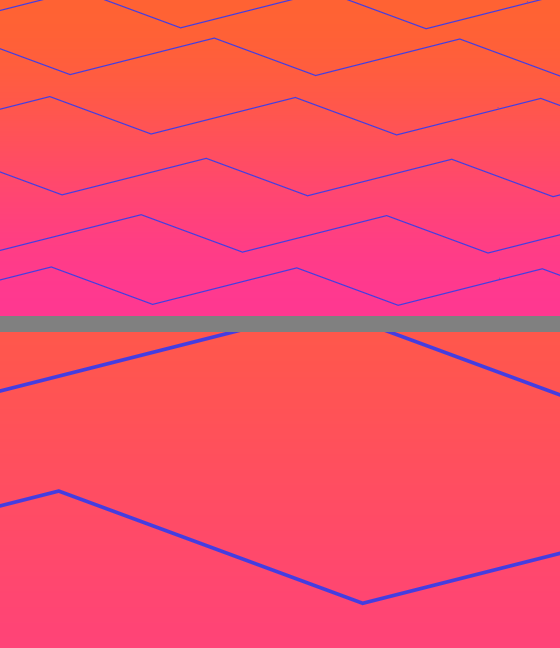
Top, the full canvas; bottom, a detail of the centre.
This pattern is drawn by a Shadertoy shader. Its source:

```glsl
// Smooth vertical blend from pink at the bottom to orange at the top
vec3 sunsetGradient(float height) {
    return mix(vec3(1.0, 0.22, 0.565), vec3(1.0, 0.385, 0.2), smoothstep(0.0, 1.0, height));
}

// Sideways shift of a row, as a fraction of the period
float rowPhase(float row) {
    float turn = row * 1.047198;
    return fract(0.1705 + 0.6 * row + 0.1483 * cos(turn + 0.212)
        + 0.069 * cos(2.0 * turn - 1.41) - 0.0035 * cos(3.0 * turn));
}

// Height of a row's peaks, unevenly spaced
float rowPeak(float row) {
    float turn = row * 1.047198;
    return 1.0354 - 0.175 * row + 0.015 * cos(turn - 1.225)
        + 0.0067 * cos(2.0 * turn - 2.99) - 0.0026 * cos(3.0 * turn);
}

float coverage(float dist, float pixel) {
    return clamp(0.5 - dist / pixel, 0.0, 1.0);
}

void mainImage(out vec4 fragColor, in vec2 fragCoord) {
    float pixel = 1.0 / iResolution.y;
    vec2 p = fragCoord * pixel;
    vec3 color = sunsetGradient(p.y);
    p.y += 0.0037 * p.x; // slight tilt of all rows

    const float period = 0.7769;
    const float amplitude = 0.1172;
    const float fall = 0.4127; // share of the period that descends
    float ink = 0.0;

    for (int i = 0; i < 6; i++) {
        float row = float(i);
        float u = p.x / period - rowPhase(row);
        float f = fract(u);

        // Lopsided zigzag: steep fall, gentle rise
        float drop = min(f / fall, (1.0 - f) / (1.0 - fall));
        float slope = amplitude / (period * (f < fall ? fall : 1.0 - fall));
        float above = p.y - rowPeak(row) + amplitude * drop;
        float dist = abs(above) / sqrt(1.0 + slope * slope);
        ink = max(ink, coverage(dist - 0.00195, pixel));

        // Tiny fleck above the second rise
        if (floor(u) == 1.0) {
            vec2 offset = vec2((f - 2.0 * fall) * period, above - 0.0045);
            ink = max(ink, 0.7 * coverage(length(offset) - 0.0016, pixel));
        }
    }

    fragColor = vec4(mix(color, vec3(0.27, 0.24, 0.88), ink), 1.0);
}
```
